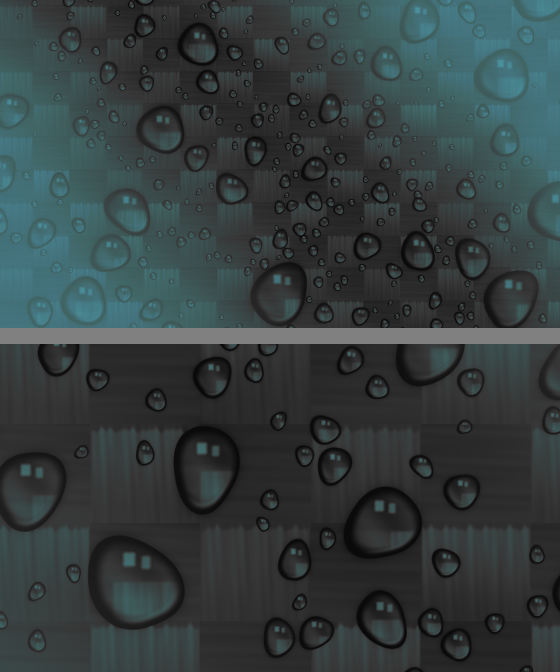
Top, the full canvas; bottom, a detail of the centre.
Reproduce this texture procedurally as a Shadertoy shader.

```glsl
// Water drops on a dark woven sheet, half hidden by teal haze around a diagonal band.
// One scalar tone is built from weave, haze and drops, then tinted by a duotone ramp.
// Drops come from five rotated cell grids, each holding at most one drop per cell.

const int LAYERS = 5;
const float LARGEST_CELL = 0.30;
const float CELL_SHRINK = 0.62;
const vec2 RADIUS_RANGE = vec2(0.13, 0.34);   // share of the cell size
const vec2 TILE_SIZE = vec2(0.112, 0.100);
const vec2 BAND_NORMAL = vec2(0.762, 0.648);
const float BAND_OFFSET = 0.991;
const vec2 BAND_FADE = vec2(0.05, 0.75);
const float DARK_TONE = 0.168;
const float HAZE_TONE = 0.452;
const float HAZE_CONTRAST = 0.48;
const float RIM_TONE = -0.13;
const float WINDOW_GLOW = 0.27;

struct Drop {
    vec2 center;
    vec2 local;     // offset from the center in radii
    float radius;
    float rad;      // 0 at the center, 1 on the outline
    float dist;     // signed distance to the outline
    float seed;
};

float hash(vec2 p, float salt) {
    vec3 q = fract(vec3(p.xyx + salt * 7.31) * vec3(0.1031, 0.1030, 0.0973));
    q += dot(q, q.yzx + 33.33);
    return fract((q.x + q.y) * q.z);
}

mat2 turn(float a) {
    return mat2(cos(a), sin(a), -sin(a), cos(a));
}

// Fine fibres running along y, from layered sines; range about -1 to 1.
float fibres(vec2 p) {
    float sway = sin(p.y * 23.0 + p.x * 31.0);
    return 0.4 * sin(p.x * 290.0 + sway)
         + 0.35 * sin(p.x * 517.0 - 2.0 * sway + p.y * 12.0)
         + 0.25 * sin(p.x * 783.0 + p.y * 37.0);
}

float hazeAt(vec2 p) {
    float d = dot(p, BAND_NORMAL) - BAND_OFFSET;
    d += 0.035 * sin(p.y * 6.0 + p.x * 2.0) + 0.02 * sin(p.x * 9.0 - p.y * 4.0);
    return smoothstep(BAND_FADE.x, BAND_FADE.y, abs(d));
}

// Checkered cloth: lit tiles have a frayed top edge and fade downwards.
float weave(vec2 p, float px) {
    vec2 grid = p / TILE_SIZE + vec2(0.1, 0.15);
    vec2 id = floor(grid);
    vec2 f = grid - id;
    float lit = mod(id.x + id.y, 2.0);
    float strand = fibres(p);
    float soft = 0.02 + px / TILE_SIZE.x;
    float sides = smoothstep(0.0, soft, f.x) * smoothstep(0.0, soft, 1.0 - f.x);
    float top = smoothstep(0.0, 0.06, 0.97 - f.y + 0.03 * strand);
    float glow = lit * sides * top * smoothstep(0.0, 1.0, f.y);
    float across = fibres(p.yx * vec2(0.8, 0.6));
    return glow * (0.085 + 0.025 * strand) * mix(0.35, 1.2, hash(id, 3.0))
         + 0.012 * mix(across, strand, lit) - 0.022 * (1.0 - lit) * f.y;
}

Drop findDrop(vec2 p, int layer) {
    float k = float(layer);
    float cell = LARGEST_CELL * pow(CELL_SHRINK, k);
    mat2 tilt = turn(0.45 + 1.3 * k);
    vec2 grid = tilt * p / cell + 11.0 + 5.0 * k;
    vec2 id = floor(grid);
    Drop drop;
    drop.seed = hash(id, k + 1.0);
    float size = mix(RADIUS_RANGE.x, RADIUS_RANGE.y, hash(id, k + 9.0));
    vec2 jitter = vec2(hash(id, k + 17.0), hash(id, k + 25.0)) * 2.0 - 1.0;
    vec2 middle = id + 0.5 + jitter * (0.46 - 1.12 * size);
    drop.center = ((middle - 11.0 - 5.0 * k) * cell) * tilt;
    drop.radius = size * cell;
    drop.local = (p - drop.center) / drop.radius;

    // Slanted oval with a wavy outline
    vec2 q = turn(1.8 * (drop.seed - 0.5)) * drop.local;
    q.x /= mix(0.74, 0.98, hash(id, k + 33.0));
    float angle = atan(q.y, q.x);
    float phase = 40.0 * drop.seed;
    drop.rad = length(q) / (1.0 + 0.06 * sin(3.0 * angle + phase) + 0.04 * sin(2.0 * angle - phase));
    drop.dist = (drop.rad - 1.0) * drop.radius;

    // Leave some cells empty; fine spray keeps to the clear band
    float chance = layer == 0 ? 0.60 : 0.46;
    if (layer > 2) chance *= 1.0 - 0.85 * hazeAt(drop.center);
    if (hash(id, k + 41.0) > chance) drop.dist = 1.0;
    return drop;
}

float windowGlow(vec2 p, vec2 halfSize, float soft) {
    vec2 q = abs(p) - halfSize;
    float d = length(max(q, 0.0)) + min(max(q.x, q.y), 0.0) - 0.05;
    return smoothstep(soft, -soft, d);
}

// Tone inside a drop: refracted cloth, dark rim, lower glint, window reflections.
float shadeDrop(Drop drop, vec2 p, float px) {
    vec2 u = drop.local;
    float soft = 0.03 + px / drop.radius;
    float tone = mix(-0.035, 0.035, smoothstep(0.5, -0.6, u.y));
    vec2 corner = vec2(0.7 * drop.seed - 0.45, 0.05 - 0.25 * drop.seed);
    float cloth = smoothstep(-soft, soft, u.x - corner.x) * smoothstep(-soft, soft, corner.y - u.y);
    tone += cloth * (0.085 + 0.03 * fibres(p)) + 0.012 * fibres(p.yx * 0.7);
    tone += 0.03 * sin(5.0 * u.x + 3.0 * u.y + 30.0 * drop.seed);
    float rim = smoothstep(0.64, 0.93, drop.rad + 0.09 * dot(u, vec2(-0.7, -0.4)));
    tone = mix(tone, RIM_TONE, rim);
    float ring = (drop.rad - 0.80) / 0.07;
    tone += 0.15 * exp(-ring * ring) * smoothstep(0.3, 0.8, dot(u, vec2(0.45, -0.89)));
    float glow = windowGlow(u - vec2(-0.08, 0.46), vec2(0.06, 0.08), soft)
               + 0.8 * windowGlow(u - vec2(0.24, 0.40), vec2(0.03, 0.07), soft);
    return tone + WINDOW_GLOW * glow;
}

// Neutral greys below, teal above.
vec3 duotone(float v) {
    return vec3(min(v, 0.22 + 0.22 * (v - 0.24)), v, v + clamp(0.8 * (v - 0.40), 0.0, 0.04));
}

void mainImage(out vec4 fragColor, in vec2 fragCoord) {
    vec2 p = fragCoord / iResolution.y;
    float px = 1.0 / iResolution.y;
    float haze = hazeAt(p);
    float detail = weave(p, px) + 0.008 * sin(p.x * 19.0 + 3.0 * sin(p.y * 14.0));

    // Small drops first, skipping those that touch a larger one
    for (int k = LAYERS - 1; k >= 0; k--) {
        Drop drop = findDrop(p, k);
        if (drop.dist > 0.5) continue;
        bool blocked = false;
        for (int j = 0; j < k; j++) {
            blocked = blocked || findDrop(drop.center, j).dist < 1.2 * drop.radius;
        }
        if (blocked) continue;
        detail -= 0.05 * exp(-max(drop.dist, 0.0) / (0.1 * drop.radius));
        detail = mix(detail, shadeDrop(drop, p, px), smoothstep(px, -px, drop.dist));
    }

    float tone = mix(DARK_TONE, HAZE_TONE, haze) + detail * mix(1.0, HAZE_CONTRAST, haze);
    fragColor = vec4(duotone(clamp(tone, 0.025, 0.56)), 1.0);
}
```
